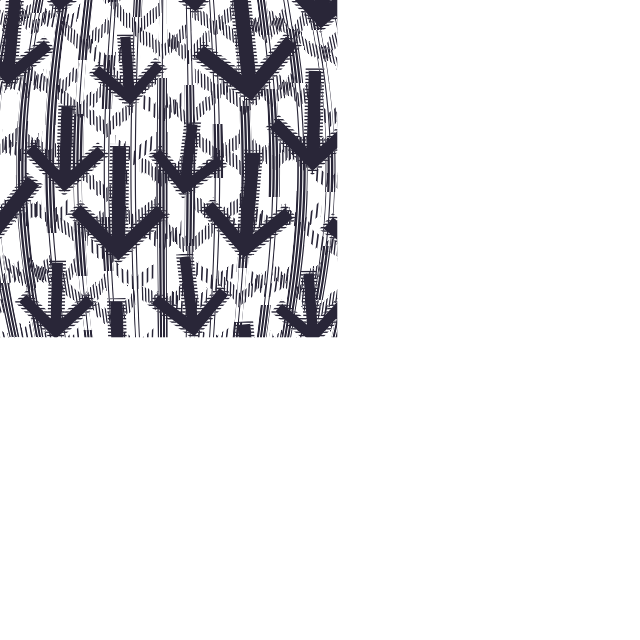
Write a WebGL 2 fragment shader that draws this pattern.

```glsl
#version 300 es
precision highp float;
// A square panel of downward arrows in the upper left of a white canvas.
// Two layers of hatched chevrons and shafts follow bulging meridians;
// solid arrows with frayed edges are scattered over them on a jittered grid.
uniform vec2 u_resolution;
out vec4 fragColor;

float pixel; // size of one pixel in panel units

float hash(vec2 p) {
    vec3 q = fract(vec3(p.xyx) * vec3(0.1031, 0.1030, 0.0973));
    q += dot(q, q.yzx + 33.33);
    return fract((q.x + q.y) * q.z);
}

// Coverage of a shape from its signed distance
float fill(float d) {
    return clamp(0.5 - d / pixel, 0.0, 1.0);
}

// Parallel lines: count per unit and the inked part of each period
float hatch(float x, float count, float part) {
    return fill((abs(fract(x * count) - 0.5) - 0.5 * part) / count);
}

// Columns of chevrons and striped shafts along the meridians
float hatchedLayer(vec2 p, float seed) {
    float x = (p.x - 0.5) * (1.0 + 0.55 * (p.y - 0.5) * (p.y - 0.5)) + 0.5;
    float columns = x * 6.0 + seed * 0.5 + 0.12;
    float column = floor(columns);
    float side = abs(fract(columns) - 0.5) / 6.0;
    float phase = hash(vec2(column + 40.0, seed + 7.0));

    // Chevron arms, with each hatch line starting at its own height
    float ragged = 0.014 * hash(vec2(floor(x * 100.0) + 200.0, seed));
    float rise = (p.y - 0.85 * side - ragged) / 0.19 + phase;
    float tone = hash(vec2(column + 60.0, floor(rise) + 20.0 + 31.0 * seed));
    float band = abs(fract(rise) * 0.19 - 0.024) - 0.021;
    float arm = fill(max(band, side - 0.055 - 0.025 * tone));
    float slanted = x + 0.12 * (tone - 0.5) * p.y;
    arm *= tone < 0.4 ? hatch(slanted, 64.0, 0.32) : hatch(slanted, 102.0, 0.42);

    // Shafts switch between dense bars and a few thin lines
    float section = floor(p.y / 0.16 + phase * 3.0);
    float dense = hash(vec2(column + 90.0, section + 50.0 + 17.0 * seed));
    float shaft = fill(side - mix(0.011, 0.017, dense));
    shaft *= dense > 0.52 ? hatch(x, 98.0, 0.68) : hatch(x, 76.0, 0.26);
    return max(arm, shaft);
}

// Signed distance to an arrow with its tip at the origin, pointing down
float arrow(vec2 p, float size) {
    float halfWidth = 0.008 + 0.036 * size;
    p.x = abs(p.x);
    vec2 along = vec2(0.72, 0.694);
    float a = dot(p, along);
    float b = dot(p, vec2(-along.y, along.x));
    float reach = (0.05 + 0.27 * size) / along.x;
    float head = max(a - reach, abs(b - halfWidth) - halfWidth);
    float shaft = max(p.x - halfWidth, max(halfWidth - p.y, p.y - size));
    return min(head, shaft);
}

// Distance to the nearest solid arrow, in staggered columns
float solidArrows(vec2 p) {
    vec2 spacing = vec2(0.187, 0.47);
    vec2 base = floor(p / spacing);
    float d = 1.0;
    for (int i = -1; i <= 2; i++) {
        for (int j = -2; j <= 1; j++) {
            vec2 cell = base + vec2(i, j);
            vec2 key = cell + 23.0;
            vec2 jitter = vec2(hash(key), hash(key + 51.0)) - 0.5;
            vec2 tip = cell * spacing + jitter * vec2(0.05, 0.12);
            tip.y += 0.235 * mod(cell.x + 1.0, 2.0);
            float size = mix(0.2, 0.39, pow(hash(key + 87.0), 1.3));
            float tilt = 0.3 * (hash(key + 131.0) - 0.5);
            vec2 q = p - tip;
            q = mat2(cos(tilt), sin(tilt), -sin(tilt), cos(tilt)) * q;
            d = min(d, arrow(q, size));
        }
    }
    return d;
}

void main() {
    float side = 0.527;
    vec2 uv = gl_FragCoord.xy / u_resolution.y;
    vec2 p = (uv - vec2(0.0, 1.0 - side)) / side;
    pixel = 1.0 / (side * u_resolution.y);

    float ink = max(hatchedLayer(p, 0.0), hatchedLayer(p, 1.0));

    // Solid arrows with a thin horizontally striped fringe
    float d = solidArrows(p);
    float fringe = fill(d - 0.009) * hatch(p.y, 100.0, 0.42);
    ink = max(ink, max(fill(d), fringe));

    // Keep the ink inside the panel
    ink *= fill(p.x - 1.0) * fill(-p.y);
    vec3 paper = vec3(1.0);
    vec3 navy = vec3(0.16, 0.15, 0.22);
    fragColor = vec4(mix(paper, navy, ink), 1.0);
}
```
